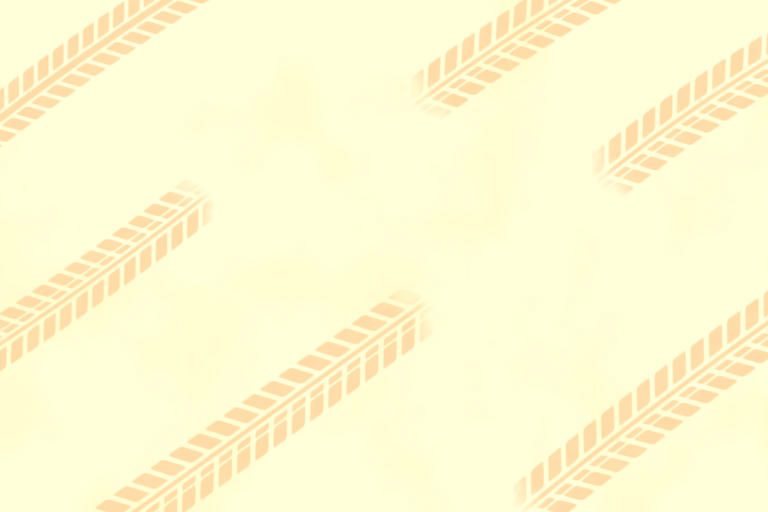
Write a WebGL 1 fragment shader that draws this pattern.

```glsl
precision highp float;

uniform vec2 u_resolution;

const vec3 PAPER = vec3(1.0, 1.0, 0.855);
const vec3 DUST = vec3(1.0, 0.99, 0.80);
const vec3 TREAD = vec3(1.0, 0.855, 0.645);

// Tread sizes are in half widths of a track.
const float PITCH = 0.80;
const float SWEEP = 0.75;
const vec2 LUG_HALF = vec2(0.29, 0.36);
const vec2 BLOCK_HALF = vec2(0.29, 0.10);
const float LUG_CENTER = 0.63;
const float BLOCK_CENTER = -0.24;
const float RIB_CENTER = 0.06;
const float RIB_HALF = 0.075;
const float WIDE_RIB_HALF = 0.15;
const float FADE_LENGTH = 1.5;
const float WEAR = 0.14;

// Canvas heights.
const float SOFTNESS = 0.0028;
const float BEND_SPAN = 0.45;

float hash(vec2 p) {
  vec3 q = fract(vec3(p.xyx) * 0.1031);
  q += dot(q, q.yzx + 33.33);
  return fract((q.x + q.y) * q.z);
}

float noise(vec2 p) {
  vec2 i = floor(p);
  vec2 f = fract(p);
  f = f * f * (3.0 - 2.0 * f);
  return mix(mix(hash(i), hash(i + vec2(1.0, 0.0)), f.x),
             mix(hash(i + vec2(0.0, 1.0)), hash(i + 1.0), f.x), f.y);
}

float fbm(vec2 p) {
  float sum = 0.0;
  float gain = 0.5;
  for (int i = 0; i < 4; i++) {
    sum += gain * noise(p);
    p = p * 2.1 + 17.0;
    gain *= 0.5;
  }
  return sum;
}

float roundedBox(vec2 p, vec2 halfSize, float radius) {
  vec2 d = abs(p) - halfSize + radius;
  return length(max(d, 0.0)) + min(max(d.x, d.y), 0.0) - radius;
}

// Ink of one track; side picks the flank nearest the rib, wide drops the blocks.
float track(vec2 p, vec2 start, float angle, float halfWidth,
            float bend, float side, bool wide) {
  vec2 along = vec2(cos(angle), sin(angle));
  vec2 q = p - start;
  float t = dot(q, along);
  float n = dot(q, vec2(-along.y, along.x)) - bend * t * (BEND_SPAN - t);
  vec2 uv = vec2(t, n) / halfWidth;

  // Chevron cells swept back from the middle
  float cell = (uv.x - SWEEP * abs(uv.y)) / PITCH;
  float x = (fract(cell) - 0.5) * PITCH;
  float y = uv.y * side;

  // Outer lugs, middle rib and small blocks
  float lugs = roundedBox(vec2(x, abs(y) - LUG_CENTER), LUG_HALF, 0.10);
  float blocks = roundedBox(vec2(x, y - BLOCK_CENTER), BLOCK_HALF, 0.07);
  float rib = abs(y - RIB_CENTER) - RIB_HALF;
  if (wide) {
    rib = abs(y) - WIDE_RIB_HALF;
    blocks = 1.0;
  } else {
    // Shorten the lugs beside the blocks
    lugs = max(lugs, -0.41 - y + step(y, -0.41) * 10.0 * (y + 0.41));
    if (y < 0.0) {
      lugs = roundedBox(vec2(x, y + 0.70), LUG_HALF - vec2(0.0, 0.07), 0.10);
    }
  }
  float shape = min(min(lugs, blocks), rib);
  float edge = max(SOFTNESS, 0.7 / u_resolution.y) / halfWidth;
  float ink = 1.0 - smoothstep(-edge, edge, shape);

  // Faded end and uneven wear
  float ragged = 0.5 * (noise(p * 60.0) - 0.5);
  float fade = smoothstep(0.0, FADE_LENGTH, uv.x - 0.4 * abs(uv.y) + ragged);
  float lugWear = hash(vec2(floor(cell), sign(uv.y) + 5.0) + floor(start * 40.0));
  float patchWear = noise(p * 45.0 + 9.0);
  return ink * fade * (1.0 - WEAR * mix(lugWear, patchWear, 0.65));
}

void main() {
  vec2 p = gl_FragCoord.xy / u_resolution.y;

  // Dusty paper
  float dust = smoothstep(0.46, 0.72, fbm(p * 5.0));
  vec3 color = mix(PAPER, DUST, dust * 0.7);

  // Tracks climbing to the upper right, then those running back down
  float ink = track(p, vec2(-0.156, 0.643), 0.652, 0.045, 0.10, 1.0, true);
  ink = max(ink, track(p, vec2(0.797, 0.781), 0.593, 0.051, 0.12, 1.0, false));
  ink = max(ink, track(p, vec2(1.152, 0.629), 0.616, 0.052, 0.17, 1.0, false));
  ink = max(ink, track(p, vec2(1.0, -0.021), 0.669, 0.055, 0.06, 1.0, false));
  ink = max(ink, track(p, vec2(0.422, 0.637), 3.774, 0.048, 0.08, 1.0, false));
  ink = max(ink, track(p, vec2(0.852, 0.420), 3.765, 0.055, 0.0, -1.0, false));

  gl_FragColor = vec4(mix(color, TREAD, ink), 1.0);
}
```
